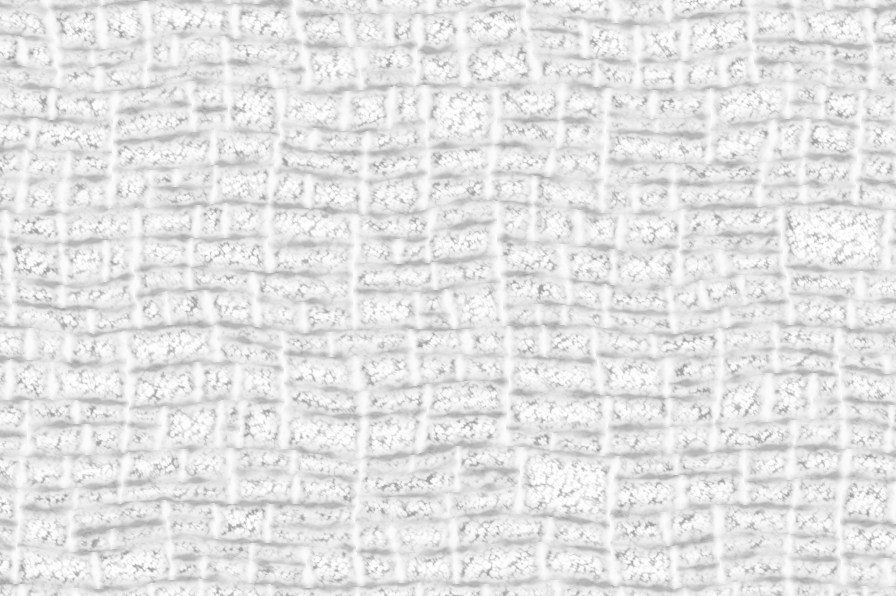
This texture map is drawn by a WebGL 2 fragment shader. Its source:

```glsl
#version 300 es
precision highp float;
// Pale pencil-shaded rubble stone wall with uneven stones and broken joint shadows.

uniform vec2 u_resolution;
out vec4 fragColor;

vec2 hash2(vec2 p) {
    vec2 k = vec2(dot(p, vec2(127.1, 311.7)), dot(p, vec2(269.5, 183.3)));
    return fract(sin(k) * 43758.5);
}

// Cellular noise: distance to the nearest scattered point.
float cells(vec2 p) {
    vec2 base = floor(p);
    float nearest = 4.0;
    for (int y = -1; y <= 1; y++) {
        for (int x = -1; x <= 1; x++) {
            vec2 cell = base + vec2(x, y);
            vec2 toPoint = cell + hash2(cell) - p;
            nearest = min(nearest, dot(toPoint, toPoint));
        }
    }
    return sqrt(nearest);
}

// Layered sines that make the joints wander.
vec2 bend(vec2 p) {
    vec2 offset = vec2(0.0), q = p * 13.0;
    float amplitude = 0.007;
    for (int i = 0; i < 5; i++) {
        offset += amplitude * sin(q.yx + vec2(1.7, 4.1) * float(i));
        q = mat2(0.8, -0.6, 0.6, 0.8) * q * 1.9;
        amplitude *= 0.56;
    }
    return offset;
}

// Jittered one-dimensional grid: index, lower edge, upper edge.
vec3 span(float x, float seed, float jitter) {
    float i = floor(x);
    if (x < i + jitter * hash2(vec2(i, seed)).x) i -= 1.0;
    return vec3(i, i + jitter * hash2(vec2(i, seed)).x,
                i + 1.0 + jitter * hash2(vec2(i + 1.0, seed)).x);
}

// Cuts an interval and keeps the part holding x; returns the side.
float split(inout float low, inout float high, float x, float ratio) {
    float cut = mix(low, high, ratio);
    if (x < cut) { high = cut; return 0.0; }
    low = cut;
    return 1.0;
}

// Cuts panels again and again into stones; returns a random identity.
vec2 findStone(vec2 p, out vec2 low, out vec2 high) {
    vec3 band = span(p.y / 0.21, 7.0, 0.4);
    vec3 panel = span(p.x / 0.42, band.x + 31.0, 0.5);
    low = vec2(panel.y * 0.42, band.y * 0.21);
    high = vec2(panel.z * 0.42, band.z * 0.21);
    vec2 id = vec2(panel.x, band.x * 3.0 + 50.0);
    for (int i = 0; i < 8; i++) {
        vec2 size = high - low;
        vec2 chance = hash2(id), ratio = mix(vec2(0.36), vec2(0.64), hash2(id + 9.3));
        float tallest = mix(0.064, 0.13, pow(chance.x, 4.0));
        float widest = mix(0.1, 0.19, chance.y);
        float side;
        if (size.y > tallest && size.y * 2.6 > size.x) {
            side = split(low.y, high.y, p.y, ratio.y);
        } else if (size.x > widest) {
            side = split(low.x, high.x, p.x, ratio.x);
        } else break;
        id = 60.0 * hash2(id + 1.0 + 3.1 * side);
    }
    return hash2(id + 4.7);
}

void main() {
    vec2 p = gl_FragCoord.xy / u_resolution.y;
    vec2 wall = p + bend(p);
    vec2 low, high;
    vec2 stone = findStone(wall, low, high);

    // Depth inside the rounded stone outline, made lumpy by noise.
    vec2 halfSize = 0.5 * (high - low);
    float radius = min(mix(0.012, 0.026, stone.x), 0.85 * min(halfSize.x, halfSize.y));
    vec2 q = abs(wall - 0.5 * (low + high)) - halfSize + radius;
    float depth = radius - length(max(q, 0.0)) - min(max(q.x, q.y), 0.0);
    depth = max(depth + 0.009 * (cells(p * 36.0) - 0.5), 0.0);
    float horizontal = smoothstep(-0.012, 0.012, q.y - q.x);

    // Crossed pencil grain, gathered into patches.
    float angle = mix(0.5, 1.2, stone.x);
    vec2 along = vec2(cos(angle), sin(angle));
    vec2 hatch = vec2(dot(p, along), dot(p, vec2(-along.y, along.x)));
    float grain = 0.55 * cells(hatch * vec2(66.0, 112.0))
                + 0.45 * cells(hatch.yx * vec2(120.0, 210.0) + 17.0);
    float patches = smoothstep(0.12, 0.75, cells(p * vec2(34.0, 42.0) + 5.0));
    float strokes = smoothstep(0.3, 0.8, grain) * (0.3 + 0.7 * patches);

    // Joint shadows that fade in and out, stone rims and hatched faces.
    float broken = smoothstep(0.1, 0.65, cells(p * vec2(13.0, 24.0) + 2.0));
    float jointShadow = horizontal * exp(-pow(depth / 0.005, 2.0));
    float rim = exp(-pow((depth - 0.011) / 0.0045, 2.0));
    float mortar = 1.0 - smoothstep(0.0, 0.032, depth);
    float face = smoothstep(0.003, 0.016, depth);
    float shade = 0.2 * jointShadow * (0.25 + 0.85 * broken)
                + 0.1 * rim * mix(1.0, 0.55, horizontal) * (0.3 + 0.8 * patches)
                + 0.05 * mortar
                + 0.36 * strokes * mix(0.25, 1.0, face) * mix(0.75, 1.05, stone.y);

    // Upright joints stay as pale bands.
    shade *= 1.0 - 0.75 * (1.0 - horizontal) * exp(-pow(depth / 0.0055, 2.0));
    fragColor = vec4(vec3(clamp(0.998 - shade, 0.64, 1.0)), 1.0);
}
```
